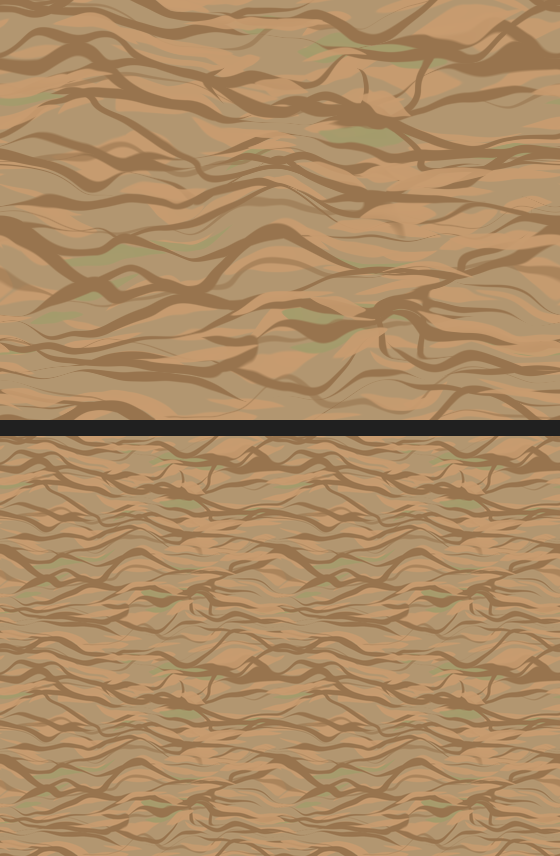
Top, the tile; bottom, the same tile 2 across and 2 down.
A Shadertoy shader for this texture:

```glsl
const vec2 TILE = vec2(4.0, 3.0);   // canvas size in drawing units
const float SOFT = 0.007;           // half width of a smoothed edge

const vec3 TAN = vec3(0.70, 0.59, 0.44);
const vec3 BROWN = vec3(0.595, 0.455, 0.305);
const vec3 PEACH = vec3(0.785, 0.61, 0.435);
const vec3 MOSS = vec3(0.64, 0.61, 0.42);

float hash(vec2 p) {
    return fract(sin(dot(p, vec2(127.1, 311.7))) * 43758.5453);
}

// Value noise that wraps after a whole number of cells per tile
float noise(vec2 p, vec2 cells, float seed) {
    vec2 g = p / TILE * cells;
    vec2 i = floor(g), f = fract(g);
    f = f * f * (3.0 - 2.0 * f);
    vec2 a = mod(i, cells) + seed * 17.0;
    vec2 b = mod(i + 1.0, cells) + seed * 17.0;
    return mix(mix(hash(a), hash(vec2(b.x, a.y)), f.x),
               mix(hash(vec2(a.x, b.y)), hash(b), f.x), f.y);
}

float wave(float x, float cells, float seed) {
    return noise(vec2(x, 0.0), vec2(cells, 1.0), seed) - 0.5;
}

float fill(float d) {
    return 1.0 - smoothstep(-SOFT, SOFT, d);
}

float strandHeight(float x, float seed) {
    return 0.34 * wave(x, 6.0, seed) + 0.13 * wave(x, 14.0, seed + 0.37);
}

// Wandering horizontal strands that swell, taper, cross and merge
float strands(vec2 p, int count, float thickness, float seed) {
    float d = 1.0;
    for (int k = 0; k < count; k++) {
        float id = seed + float(k);
        float h = strandHeight(p.x, id);
        float slope = (strandHeight(p.x + 0.02, id) - h) / 0.02;
        float row = (float(k) + 0.5) / float(count);
        float dy = (fract(p.y / TILE.y - row - h / TILE.y + 0.5) - 0.5) * TILE.y;
        float width = thickness * (0.45 + 1.15 * wave(p.x, 9.0, id + 0.71));
        d = min(d, abs(dy) / sqrt(1.0 + slope * slope) - width);
    }
    return fill(d);
}

// Closed outlines around stones, in some regions only
float outlines(vec2 p, vec2 cells, float level, float thickness, float seed) {
    vec2 e = vec2(0.01, 0.0);
    float n = noise(p, cells, seed);
    vec2 grad = vec2(noise(p + e.xy, cells, seed) - n,
                     noise(p + e.yx, cells, seed) - n) / e.x;
    float region = smoothstep(0.42, 0.62, noise(p, vec2(4.0, 5.0), seed + 3.0));
    float d = abs(n - level) / max(length(grad), 0.8);
    return fill(d - thickness * region + 0.01 * (1.0 - region));
}

// Scattered tapered brush strokes, at most one per cell
float strokes(vec2 p, vec2 cells, float share, float seed) {
    vec2 size = TILE / cells;
    vec2 home = floor(p / size);
    float cover = 0.0;
    for (int y = -1; y <= 1; y++)
    for (int x = -1; x <= 1; x++) {
        vec2 cell = home + vec2(x, y);
        vec2 id = mod(cell, cells) + seed * 13.0;
        if (hash(id + 0.3) > share) continue;
        vec2 jitter = vec2(hash(id + 1.7), hash(id + 5.1)) - 0.5;
        vec2 v = p - (cell + 0.5 + 0.6 * jitter) * size;
        float reach = size.x * mix(0.45, 0.95, hash(id + 7.9));
        float t = v.x / reach;
        float thick = size.y * mix(0.13, 0.40, hash(id + 9.2));
        float slant = 0.6 * (hash(id + 11.4) - 0.5);
        float bend = 0.7 * (hash(id + 15.6) - 0.5);
        float ragged = 0.6 + 0.8 * noise(p, vec2(30.0, 20.0), seed);
        float body = thick * (1.0 - t * t) * ragged;
        float middle = size.y * (slant * t + bend * (t * t - 0.3));
        float edge = abs(v.y - middle) - body;
        cover = max(cover, fill(edge) * step(abs(t), 1.0)
                    * smoothstep(1.0, 0.9, abs(t)));
    }
    return cover;
}

// Shared bulging of the strata
vec2 bulge(vec2 p) {
    vec2 coarse = vec2(noise(p, vec2(5.0, 5.0), 41.0),
                       noise(p, vec2(6.0, 4.0), 42.0)) - 0.5;
    vec2 fine = vec2(noise(p, vec2(13.0, 14.0), 43.0),
                     noise(p, vec2(12.0, 11.0), 44.0)) - 0.5;
    return p + vec2(0.25, 0.34) * coarse + vec2(0.12, 0.09) * fine;
}

void mainImage(out vec4 fragColor, in vec2 fragCoord) {
    vec2 p = bulge(fragCoord / iResolution.xy * TILE);
    float brush = mix(0.8, 1.0, noise(p, vec2(16.0, 40.0), 51.0));

    // Ground patches under the drawing
    vec3 color = mix(TAN, PEACH, brush * strokes(p, vec2(9.0, 16.0), 0.58, 1.0));
    color = mix(color, MOSS, brush * strokes(p, vec2(8.0, 15.0), 0.13, 2.0));

    // Faint thin strands, then the bold ones and the stone outlines
    color = mix(color, BROWN, 0.6 * strands(p, 7, 0.022, 60.0));
    color = mix(color, BROWN, strands(p, 20, 0.05, 80.0));
    color = mix(color, BROWN, outlines(p, vec2(7.0, 11.0), 0.6, 0.026, 5.0));

    // Highlights laid over the strands
    color = mix(color, PEACH, brush * strokes(p, vec2(9.0, 16.0), 0.22, 3.0));
    fragColor = vec4(color, 1.0);
}
```
